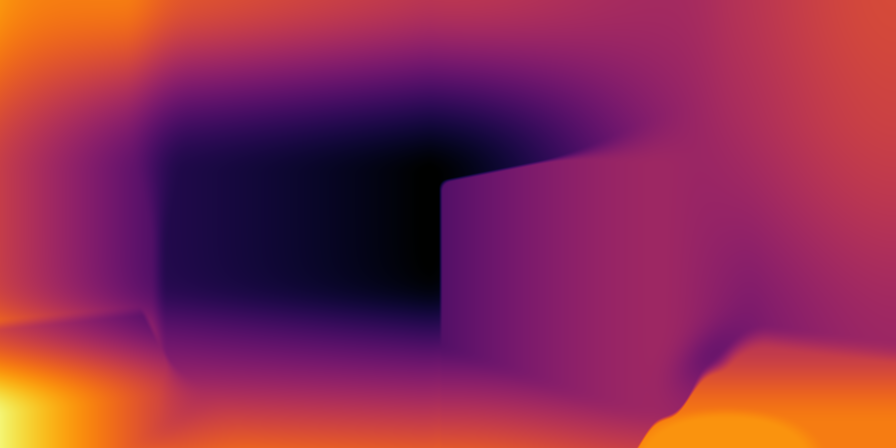
Reproduce this texture map procedurally as a Shadertoy shader.

```glsl
const float BACK_LEFT = 0.355;              // where the left wall meets the back wall
const vec2  BOX_CORNER = vec2(0.984, 0.594); // upper left corner of the jutting block
const float BOX_SLOPE = 0.197;
const float FLOOR_TOP = 0.33;
const float FLOOR_GLOW = 0.62;
const vec2  LEFT_SEAT_CORNER = vec2(0.3125, 0.318);
const vec2  RIGHT_SEAT_FOOT = vec2(1.42, 0.0);
const vec2  NOOK = vec2(1.575, 0.2);
const vec2  CUSHION = vec2(1.62, -0.02);
const vec2  CUSHION_SIZE = vec2(0.2, 0.1);

float smoothMin(float a, float b, float k) {
    float h = max(k - abs(a - b), 0.0) / k;
    return min(a, b) - 0.25 * k * h * h;
}

float smoothMax(float a, float b, float k) {
    return -smoothMin(-a, -b, k);
}

// Black, violet, magenta, orange and pale yellow heat ramp
vec3 heatRamp(float t) {
    const vec3 c0 = vec3(0.0002, 0.0017, -0.0195);
    const vec3 c1 = vec3(0.1065, 0.5640, 3.9327);
    const vec3 c2 = vec3(11.6025, -3.9729, -15.9424);
    const vec3 c3 = vec3(-41.7040, 17.4364, 44.3541);
    const vec3 c4 = vec3(77.1629, -33.4024, -81.8073);
    const vec3 c5 = vec3(-71.3194, 32.6261, 73.2095);
    const vec3 c6 = vec3(25.1311, -12.2427, -23.0703);
    return c0 + t * (c1 + t * (c2 + t * (c3 + t * (c4 + t * (c5 + t * c6)))));
}

float leftWall(float x) {
    return 0.53 - 0.86 * x;
}

float floorHeat(vec2 p) {
    float rise = 0.02 * log(1.0 + exp((FLOOR_TOP - p.y) / 0.02));
    float fade = 1.0 - 0.15 * smoothstep(1.0, 1.5, p.x);
    return FLOOR_GLOW * pow(rise / FLOOR_TOP, 0.85) * fade;
}

// Walls and ceiling of the hollow
float roomHeat(vec2 p) {
    float blur = mix(0.02, 0.08, smoothstep(0.45, 0.75, p.y));
    float back = 0.13 * clamp((0.96 - p.x) / 0.6, 0.0, 1.2);
    back *= 1.0 - 0.6 * smoothstep(0.0, 0.2, FLOOR_TOP - p.y);
    float wall = mix(leftWall(p.x), back,
                     smoothstep(BACK_LEFT - blur, BACK_LEFT + blur, p.x));
    wall += 0.42 * smoothstep(0.93, 1.65, p.x) + 0.12 * smoothstep(1.5, 2.0, p.x);
    wall -= 0.12 * smoothstep(1.4, 1.7, p.x) * (1.0 - smoothstep(0.2, 0.75, p.y));
    float ceilingGlow = mix(0.25, 0.5, smoothstep(0.0, 0.42, p.x));
    ceilingGlow *= 1.0 - 0.92 * smoothstep(0.95, 1.6, p.x);
    return wall + ceilingGlow * smoothstep(0.61, 1.03, p.y);
}

float addBox(float heat, float room, float ground, vec2 p) {
    float u = clamp((p.x - BOX_CORNER.x) / 0.55, 0.0, 1.0);
    float face = smoothMax(0.24 + 0.19 * sin(1.57 * u), ground, 0.03);
    face = mix(face, room, smoothstep(1.45, 1.7, p.x));
    float top = BOX_CORNER.y + BOX_SLOPE * (p.x - BOX_CORNER.x);
    float inside = smoothMin(p.x - BOX_CORNER.x, top - p.y, 0.02);
    float soft = mix(0.005, 0.08, smoothstep(1.2, 1.6, p.x));
    return mix(heat, face, smoothstep(-soft, soft, inside));
}

float addLeftSeat(float heat, float ground, vec2 p) {
    float depth = 0.29 + 0.1 * p.x - p.y;
    float seat = leftWall(p.x) + (0.43 - 0.25 * p.x) * smoothstep(0.0, 0.22, depth);
    seat = smoothMax(seat, ground, 0.04);
    float side = LEFT_SEAT_CORNER.x + 0.51 * (LEFT_SEAT_CORNER.y - p.y) - p.x;
    float soft = mix(0.1, 0.008, smoothstep(0.08, 0.2, p.y));
    float mask = smoothstep(-soft, soft, side) * smoothstep(0.0, 0.03, depth);
    return mix(heat, seat, mask);
}

float addRightSeat(float heat, vec2 p) {
    float bumps = 0.012 * cos(54.0 * (p.x - 1.458)) * (1.0 - smoothstep(0.15, 0.22, p.y));
    float slope = p.x - RIGHT_SEAT_FOOT.x + bumps - p.y;
    float top = 0.25 - 0.13 * (p.x - 1.7) - p.y;
    float inside = smoothMin(slope, top, 0.05);
    float seat = 0.5 + 0.22 * (1.0 - smoothstep(0.05, 0.25, p.y));
    float lobe = length((p - CUSHION) / CUSHION_SIZE);
    seat += 0.05 * (1.0 - smoothstep(0.85, 1.15, lobe));
    float soft = mix(0.006, 0.03, smoothstep(0.1, 0.22, p.y));
    return mix(heat, seat, smoothstep(-soft, soft, inside));
}

void mainImage(out vec4 fragColor, in vec2 fragCoord) {
    vec2 p = fragCoord / iResolution.xy * vec2(2.0, 1.0);

    // Room shell and floor
    float room = roomHeat(p);
    float ground = floorHeat(p);
    float heat = room + ground * (1.0 - smoothstep(1.45, 1.65, p.x));

    // Block and its shaded nook
    heat = addBox(heat, room, ground, p);
    vec2 q = p - NOOK;
    float along = dot(q, vec2(0.7071));
    float across = dot(q, vec2(-0.7071, 0.7071));
    heat -= 0.08 * exp(-along * along / 0.008 - across * across / 0.0025);

    // Near seats
    heat = addLeftSeat(heat, ground, p);
    heat = addRightSeat(heat, p);

    vec3 color = heatRamp(clamp(heat, 0.0, 1.0));
    fragColor = vec4(clamp(color, 0.0, 1.0), 1.0);
}
```
